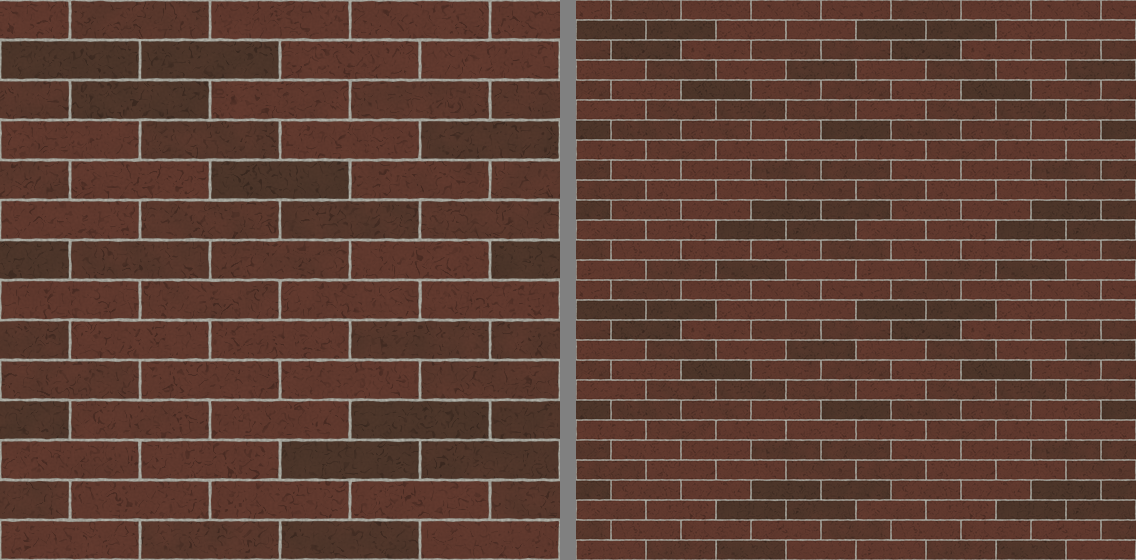
Left: one tile. Right: repeated 2 by 2.
Write a WebGL 1 fragment shader that draws this texture.

```glsl
precision highp float;
// Running-bond wall of long red-brown bricks with thin, uneven grey mortar joints.

uniform vec2 u_resolution;

const vec2 GRID = vec2(4.0, 14.0);      // bricks across, courses up
const float JOINT_HALF = 0.0026;        // half the mortar width
const float CORNER = 0.0016;            // corner rounding
const float WOBBLE = 0.0011;            // unevenness of brick edges

const vec3 RED_CLAY = vec3(0.368, 0.216, 0.174);
const vec3 DARK_CLAY = vec3(0.290, 0.203, 0.158);
const vec3 MORTAR = vec3(0.650, 0.650, 0.615);

float hash(vec2 p, float seed) {
    vec3 q = fract(vec3(p.xyx) * vec3(0.1031, 0.1030, 0.0973) + seed * 0.137);
    q += dot(q, q.yzx + 33.33);
    return fract((q.x + q.y) * q.z);
}

// Dot product of a lattice point's random gradient with the offset from it.
float corner(vec2 cell, vec2 offset, float period, float seed) {
    float angle = 6.28318 * hash(mod(cell, period), seed);
    return dot(vec2(cos(angle), sin(angle)), offset);
}

// Gradient noise, roughly -1 to 1, that wraps after a whole period of cells.
float noise(vec2 p, float period, float seed) {
    vec2 i = floor(p);
    vec2 f = p - i;
    vec2 w = f * f * f * (f * (f * 6.0 - 15.0) + 10.0);
    vec2 e = vec2(1.0, 0.0);
    float low = mix(corner(i, f, period, seed),
                    corner(i + e.xy, f - e.xy, period, seed), w.x);
    float high = mix(corner(i + e.yx, f - e.yx, period, seed),
                     corner(i + e.xx, f - e.xx, period, seed), w.x);
    return 1.4 * mix(low, high, w.y);
}

float wrappedNoise(vec2 uv, float frequency, float seed) {
    return noise(uv * frequency, frequency, seed);
}

float roundedBox(vec2 p, vec2 halfSize, float radius) {
    vec2 q = abs(p) - halfSize + radius;
    return length(max(q, 0.0)) + min(max(q.x, q.y), 0.0) - radius;
}

// Signed distance to the ragged outline of one brick.
float brickDistance(vec2 local, vec2 uv, vec2 id) {
    vec2 shift = 40.0 * vec2(hash(id, 1.0), hash(id, 2.0));
    float ragged = noise(uv * 48.0 + shift, 48.0, 3.0)
                 + 0.5 * noise(uv * 110.0 + shift, 110.0, 4.0);
    float d = roundedBox(local, 0.5 / GRID - JOINT_HALF, CORNER);
    return d + WOBBLE * ragged;
}

// Fired clay: one tone per brick, cloudy patches and small curling dark flecks.
vec3 clayColor(vec2 uv, vec2 id) {
    float cloud = wrappedNoise(uv, 22.0, 5.0);
    float tone = smoothstep(0.0, 0.65, hash(id, 6.0) + 0.08 * cloud);
    vec3 color = mix(DARK_CLAY, RED_CLAY, tone);

    vec2 warp = vec2(wrappedNoise(uv, 64.0, 7.0), wrappedNoise(uv, 64.0, 8.0));
    float curl = noise(uv * 128.0 + 1.6 * warp, 128.0, 9.0);
    float patches = smoothstep(-0.5, 0.5, wrappedNoise(uv, 30.0, 10.0));
    float fleck = smoothstep(0.12, 0.6, curl) * mix(0.4, 1.0, patches);
    float grain = wrappedNoise(uv, 210.0, 11.0);
    return color * (1.02 + 0.03 * cloud + 0.04 * grain - 0.24 * fleck);
}

// Sandy mortar, slightly shaded where it meets the bricks.
vec3 mortarColor(vec2 uv, float d) {
    float sand = 0.7 * wrappedNoise(uv, 230.0, 12.0)
               + 0.4 * wrappedNoise(uv, 120.0, 13.0);
    float shade = mix(0.88, 1.0, smoothstep(0.0, 0.0016, d));
    return MORTAR * shade * (1.0 + 0.14 * sand);
}

void main() {
    vec2 uv = gl_FragCoord.xy / u_resolution;
    float pixel = 1.0 / min(u_resolution.x, u_resolution.y);

    // Every second course moves by half a brick.
    vec2 wall = uv * GRID;
    wall.x += 0.5 * mod(floor(wall.y), 2.0);
    vec2 id = mod(floor(wall), GRID);
    vec2 local = (fract(wall) - 0.5) / GRID;

    float d = brickDistance(local, uv, id);
    float mortar = smoothstep(-0.75 * pixel, 0.75 * pixel, d);
    vec3 color = mix(clayColor(uv, id), mortarColor(uv, d), mortar);
    gl_FragColor = vec4(color, 1.0);
}
```
